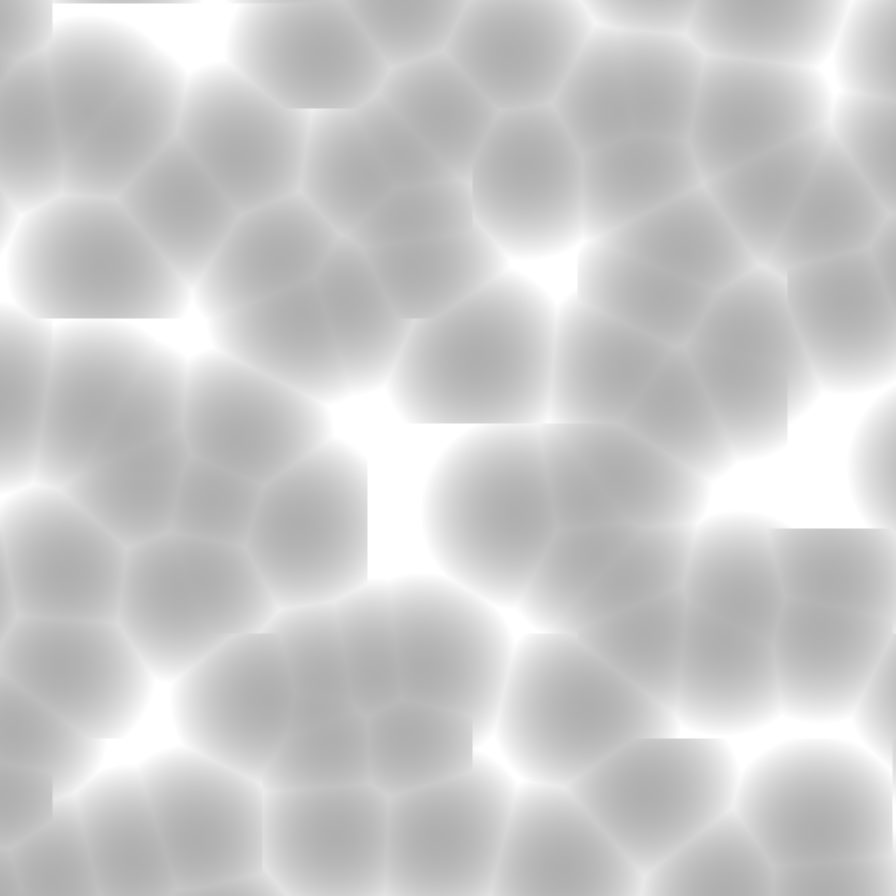
A Shadertoy shader for this pattern:

```glsl
// Soft grey cellular noise: rounded cells with pale seams, white gaps and clipped straight edges

const float TAU = 6.2831853;

float hash(vec2 p) {
    return fract(sin(dot(p, vec2(127.1, 311.7))) * 43758.5453);
}

// Squared distance to the nearest seed. Each seed sits on a unit circle around
// its lattice point; the 3x3 search cuts far seeds off along the tile borders.
float cellDistanceSq(vec2 p) {
    vec2 tile = floor(p + 0.5);
    float nearest = 8.0;
    for (int y = -1; y <= 1; y++) {
        for (int x = -1; x <= 1; x++) {
            vec2 lattice = tile + vec2(x, y);
            float angle = TAU * hash(lattice + 17.0);
            vec2 toSeed = lattice + 0.99 * vec2(cos(angle), sin(angle)) - p;
            nearest = min(nearest, dot(toSeed, toSeed));
        }
    }
    return nearest;
}

// Mid grey at the seed, rising to white in the gaps
float cellShade(vec2 p) {
    return min(0.687 + 0.365 * cellDistanceSq(p), 1.0);
}

void mainImage(out vec4 fragColor, in vec2 fragCoord) {
    float tilesPerCanvas = 8.5333;
    float shade = 0.0;

    // Four samples per pixel smooth the seams and borders
    for (int i = 0; i < 4; i++) {
        vec2 offset = vec2(i % 2, i / 2) * 0.5 - 0.25;
        shade += 0.25 * cellShade((fragCoord + offset) / iResolution.y * tilesPerCanvas);
    }

    fragColor = vec4(vec3(shade), 1.0);
}
```
